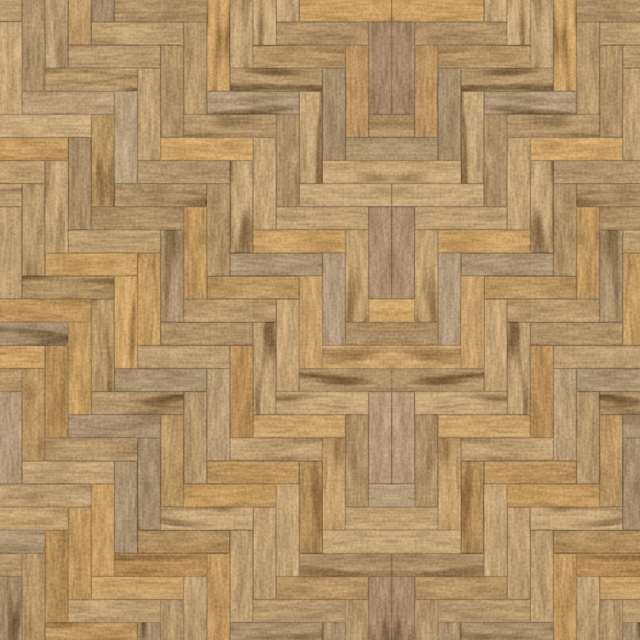
This texture is drawn by a Shadertoy shader. Its source:

```glsl
const float PLANKS_PER_CANVAS = 27.7;   // plank widths across the canvas
const float PLANK_LENGTH = 4.0;         // in plank widths
const vec2 MIRROR_ORIGIN = vec2(0.612, 0.677);

const vec3 DARK_OAK = vec3(0.58, 0.47, 0.32);
const vec3 PALE_OAK = vec3(0.81, 0.69, 0.51);
const vec3 GOLD_TINT = vec3(1.05, 0.99, 0.88);
const vec3 GREY_TINT = vec3(0.95, 0.97, 1.06);
const vec3 MAUVE_TINT = vec3(0.94, 0.92, 1.02);

vec3 hash3(vec2 p) {
    vec3 q = fract(p.xyx * vec3(0.1031, 0.1030, 0.0973));
    q += dot(q, q.yxz + 33.33);
    return fract((q.xxy + q.yzz) * q.zyx);
}

float cornerSlope(vec2 cell, vec2 offset) {
    float angle = 6.2832 * hash3(cell).x;
    return dot(vec2(cos(angle), sin(angle)), offset);
}

float gradientNoise(vec2 p) {
    vec2 i = floor(p), f = fract(p);
    vec2 s = f * f * f * (f * (f * 6.0 - 15.0) + 10.0);
    vec2 e = vec2(1.0, 0.0);
    float low = mix(cornerSlope(i, f), cornerSlope(i + e, f - e), s.x);
    float high = mix(cornerSlope(i + e.yx, f - e.yx), cornerSlope(i + 1.0, f - 1.0), s.x);
    return mix(low, high, s.y);
}

// Returns position along and across the plank, and the plank's first cell
vec4 herringbone(vec2 p) {
    vec2 cell = floor(p), f = fract(p);
    float diagonal = mod(cell.x - cell.y, 2.0 * PLANK_LENGTH);
    float step0 = diagonal - 1.0;
    if (step0 > -0.5 && step0 < PLANK_LENGTH - 0.5)
        return vec4(step0 + f.x, f.y, cell - vec2(step0, 0.0));
    float step1 = mod(-diagonal, 2.0 * PLANK_LENGTH);
    return vec4(step1 + f.y, f.x, cell - vec2(0.0, step1));
}

float jointMask(vec2 local, float halfWidth, float blur) {
    vec2 edge = min(local, vec2(PLANK_LENGTH, 1.0) - local);
    return 1.0 - smoothstep(halfWidth - blur, halfWidth + blur, min(edge.x, edge.y));
}

// Wood brightness: 0 is dark oak, 1 is pale oak
float woodTone(vec2 local, vec3 seed) {
    vec2 g = local + 90.0 * seed.xy;
    float broad = gradientNoise(g * vec2(0.5, 2.6));
    float fine = gradientNoise(g * vec2(1.3, 9.0) + 17.3);
    float streak = smoothstep(0.0, 0.45, gradientNoise(g * vec2(0.3, 2.2) + 41.7));
    float wear = smoothstep(0.55, 1.0, seed.z);
    float base = 0.36 + 0.5 * seed.x;
    return base + 0.4 * broad + 0.4 * fine - streak * (0.12 + 0.85 * wear);
}

vec3 plankTint(vec3 seed, bool onAxis) {
    vec3 tint = mix(vec3(1.0), GOLD_TINT, smoothstep(0.6, 0.9, seed.y));
    tint = mix(tint, GREY_TINT, 1.0 - smoothstep(0.1, 0.3, seed.y));
    return onAxis ? MAUVE_TINT : tint;
}

vec3 parquet(vec2 p, float blur) {
    vec4 plank = herringbone(p);
    vec2 local = plank.xy, id = plank.zw;
    vec3 seed = hash3(id + 71.0);

    // Grain and surface speckle
    float speckle = gradientNoise(p * 7.3) + 0.6 * gradientNoise(p * 12.1 + 5.0);
    float tone = woodTone(local, seed) + 0.32 * speckle;
    bool onAxis = id.x == 0.0 && mod(id.y, 2.0 * PLANK_LENGTH) == 0.0;
    vec3 color = mix(DARK_OAK, PALE_OAK, clamp(tone, -0.7, 1.15));
    color *= plankTint(seed, onAxis);

    // Joints of uneven darkness
    float depth = mix(0.12, 0.3, hash3(id + 13.0).y);
    return color * (1.0 - depth * jointMask(local, 0.03, blur));
}

void mainImage(out vec4 fragColor, in vec2 fragCoord) {
    float pixel = PLANKS_PER_CANVAS / iResolution.y;
    vec3 color = vec3(0.0);

    // Four samples per pixel
    for (int n = 0; n < 4; n++) {
        vec2 jitter = vec2(n % 2, n / 2) * 0.5 - 0.25;
        vec2 p = (fragCoord + jitter) / iResolution.y - MIRROR_ORIGIN;
        // Left and right halves mirror; rows count downward
        p = vec2(abs(p.x), -p.y) * PLANKS_PER_CANVAS;
        color += parquet(p, max(0.02, 0.5 * pixel));
    }
    fragColor = vec4(color / 4.0, 1.0);
}
```
